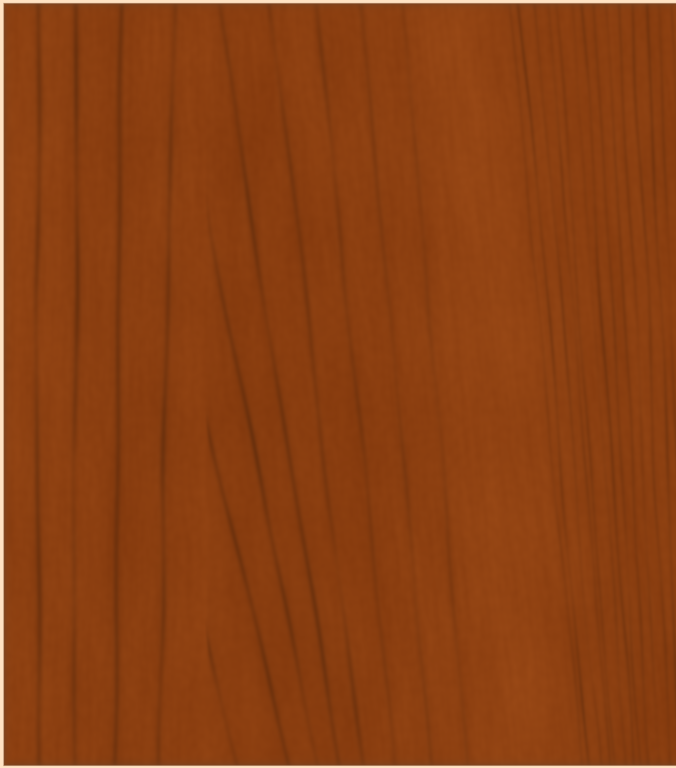
Give the GLSL for this texture, as a Shadertoy shader.

```glsl
// Reddish cherry wood veneer with a thin cream margin on three sides.
// Families of slanted, broken grain lines darken a base of stretched
// gradient noise: straight at left, fanned in the middle, dense at right.

const vec3 LIGHT_WOOD = vec3(0.590, 0.276, 0.080);
const vec3 DARK_WOOD  = vec3(0.518, 0.222, 0.048);
const vec3 GRAIN_INK  = vec3(0.360, 0.165, 0.045);
const vec3 EDGE_BROWN = vec3(0.450, 0.270, 0.150);
const vec3 CREAM      = vec3(1.000, 0.890, 0.770);
const float SEAM_X = 0.270;

float hash1(float n) {
    return fract(fract(n * 0.1031 + 0.37) * (n + 33.33) * 0.731);
}

vec2 gradientAt(vec2 cell) {
    vec3 q = fract(cell.xyx * vec3(0.1031, 0.1030, 0.0973));
    q += dot(q, q.yzx + 33.33);
    float angle = 6.2832 * fract((q.x + q.y) * q.z);
    return vec2(cos(angle), sin(angle));
}

// Gradient noise, roughly -0.7 to 0.7
float gradientNoise(vec2 p) {
    vec2 i = floor(p), f = p - i;
    vec2 u = f * f * f * (f * (f * 6.0 - 15.0) + 10.0);
    vec2 e = vec2(0.0, 1.0);
    float a = dot(gradientAt(i), f);
    float b = dot(gradientAt(i + e.yx), f - e.yx);
    float c = dot(gradientAt(i + e.xy), f - e.xy);
    float d = dot(gradientAt(i + e.yy), f - e.yy);
    return mix(mix(a, b, u.x), mix(c, d, u.x), u.y);
}

// One dark line leaving the top at startX; p.y is the depth below the top
float grainLine(vec2 p, float startX, float slope, float width, float seed) {
    float wander = 0.006 * gradientNoise(vec2(seed * 7.3, p.y * 4.0));
    float d = p.x - startX - slope * p.y - wander;
    float core = exp(-d * d / (width * width));
    float halo = 0.30 * exp(-abs(d) / (width * 3.5));
    float strength = 0.65 + 0.9 * gradientNoise(vec2(seed * 3.7, p.y * 6.0));
    return (core + halo) * clamp(strength, 0.12, 1.0);
}

// Near-vertical lines left of the seam
float straightGrain(vec2 p) {
    float ink = 0.0;
    for (int i = 0; i < 4; i++) {
        float k = float(i);
        float startX = 0.050 + 0.045 * k + 0.0047 * k * k;
        ink += grainLine(p, startX, -0.0023 * k * k, 0.0040, k + 1.3);
    }
    return ink * 0.48;
}

// Lines fanning out to the right; the first ones emerge from the seam
float fannedGrain(vec2 p) {
    float ink = 0.0;
    for (int i = 0; i < 8; i++) {
        float k = float(i);
        float startX = 0.062 + 0.080 * k - 0.002 * k * k;
        float slope = 0.085 + 0.165 * exp(-0.09 * k * k);
        float fade = mix(0.62, 0.22, k / 7.0);
        ink += fade * grainLine(p, startX, slope, 0.0038, k + 11.7);
    }
    return ink * smoothstep(SEAM_X - 0.004, SEAM_X + 0.004, p.x);
}

// Close, fine lines in the right third
float denseGrain(vec2 p) {
    float ink = 0.0;
    for (int i = 0; i < 14; i++) {
        float k = float(i);
        float startX = 0.655 + 0.0165 * k + 0.010 * hash1(k + 5.0);
        float slope = mix(0.095, 0.035, k / 13.0);
        float fade = 0.14 + 0.24 * hash1(k + 21.0);
        ink += fade * grainLine(p, startX, slope, 0.0028, k + 31.1);
    }
    return ink;
}

// Lightness of the wood: broad bands, soft blotches, fibres and fine mottle
float woodTone(vec2 p) {
    float lean = 0.10 * smoothstep(0.22, 0.50, p.x);
    vec2 q = vec2(p.x - lean * p.y, p.y);
    float tone = 0.53 + 0.30 * gradientNoise(q * vec2(9.0, 1.3) + 4.0);
    tone += 0.25 * gradientNoise(q * vec2(16.0, 8.0) + 9.0);
    tone += 0.22 * gradientNoise(q * vec2(75.0, 5.0));
    tone += 0.16 * gradientNoise(q * vec2(150.0, 24.0) + 17.0);
    tone += 0.18 * gradientNoise(p * vec2(95.0, 85.0) + 31.0);
    float paleBand = exp(-pow((q.x - 0.585) / 0.085, 2.0));
    float duskyBand = exp(-pow((q.x - 0.365) / 0.100, 2.0));
    return tone + 0.26 * paleBand - 0.16 * duskyBand;
}

void mainImage(out vec4 fragColor, in vec2 fragCoord) {
    float pixel = 1.0 / iResolution.y;
    vec2 uv = fragCoord * pixel;
    vec2 p = vec2(uv.x, 1.0 - uv.y);

    vec3 color = mix(DARK_WOOD, LIGHT_WOOD, clamp(woodTone(p), -0.2, 1.2));
    float ink = straightGrain(p) + fannedGrain(p) + denseGrain(p);
    color = mix(color, GRAIN_INK, clamp(ink, 0.0, 0.75));

    // Cream margin at left, top and bottom, with a brown fringe inside it
    float inside = min(p.x - 0.0048, min(p.y - 0.0042, uv.y - 0.0030));
    color = mix(color, EDGE_BROWN, 0.75 * exp(-max(inside, 0.0) / 0.0035));
    color = mix(CREAM, color, smoothstep(-pixel, pixel, inside));

    fragColor = vec4(color, 1.0);
}
```
